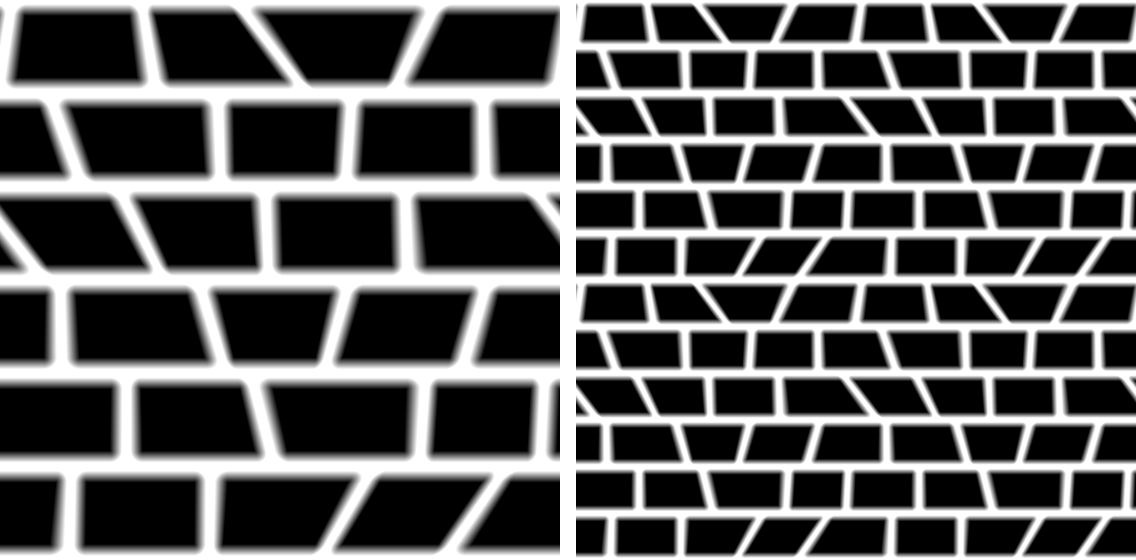
Left, the tile; right, the same tile 2 across and 2 down.
A WebGL 1 fragment shader for this pattern:

```glsl
precision highp float;

uniform vec2 u_resolution;

#define COLUMNS 4.0
#define ROWS 6.0
#define MAX_SLANT 0.55     // lean of a joint, in brick widths
#define DRIFT 0.1          // sideways shift of a joint, in brick widths
#define DRIFT_BIAS -0.03
#define JOINT_INSET 0.045  // where the mortar ends, in row heights
#define FACE_INSET 0.17    // where the flat brick face begins
#define FACE_COLOR vec3(0.0)
#define MORTAR_COLOR vec3(1.0)

float hash(vec2 p) {
  return fract(sin(dot(p, vec2(127.1, 311.7))) * 43758.5453);
}

// Horizontal position of a slanted joint at a height of 0 to 1 in its row
float jointPosition(float index, float row, float height) {
  vec2 id = vec2(floor(mod(index + 0.5, COLUMNS)), row);
  float lean = 2.0 * hash(id + 3.7) - 1.0;
  lean *= abs(lean);  // most joints stay nearly upright
  float drift = DRIFT_BIAS + DRIFT * (2.0 * hash(id + 17.3) - 1.0);
  return index + drift + MAX_SLANT * lean * (height - 0.5);
}

float boxDistance(vec2 p, vec2 halfSize) {
  vec2 d = abs(p) - halfSize;
  return length(max(d, 0.0)) + min(max(d.x, d.y), 0.0);
}

void main() {
  vec2 grid = gl_FragCoord.xy / u_resolution * vec2(COLUMNS, ROWS);
  float row = floor(grid.y);
  float height = fract(grid.y);

  // Alternate rows shift by half a brick
  float x = grid.x - 0.5 * (1.0 - mod(row, 2.0));

  // Find the two joints that enclose this point
  float index = floor(x + 0.5);
  if (x < jointPosition(index, row, height)) index -= 1.0;
  float left = jointPosition(index, row, height);
  float right = jointPosition(index + 1.0, row, height);

  // Straighten the brick into a box, so its bevel stretches with its width
  vec2 size = vec2(ROWS / COLUMNS, 1.0);
  vec2 local = (vec2((x - left) / (right - left), height) - 0.5) * size;
  float edge = boxDistance(local, 0.5 * size - FACE_INSET);

  float mortar = clamp(edge / (FACE_INSET - JOINT_INSET), 0.0, 1.0);
  gl_FragColor = vec4(mix(FACE_COLOR, MORTAR_COLOR, mortar), 1.0);
}
```
